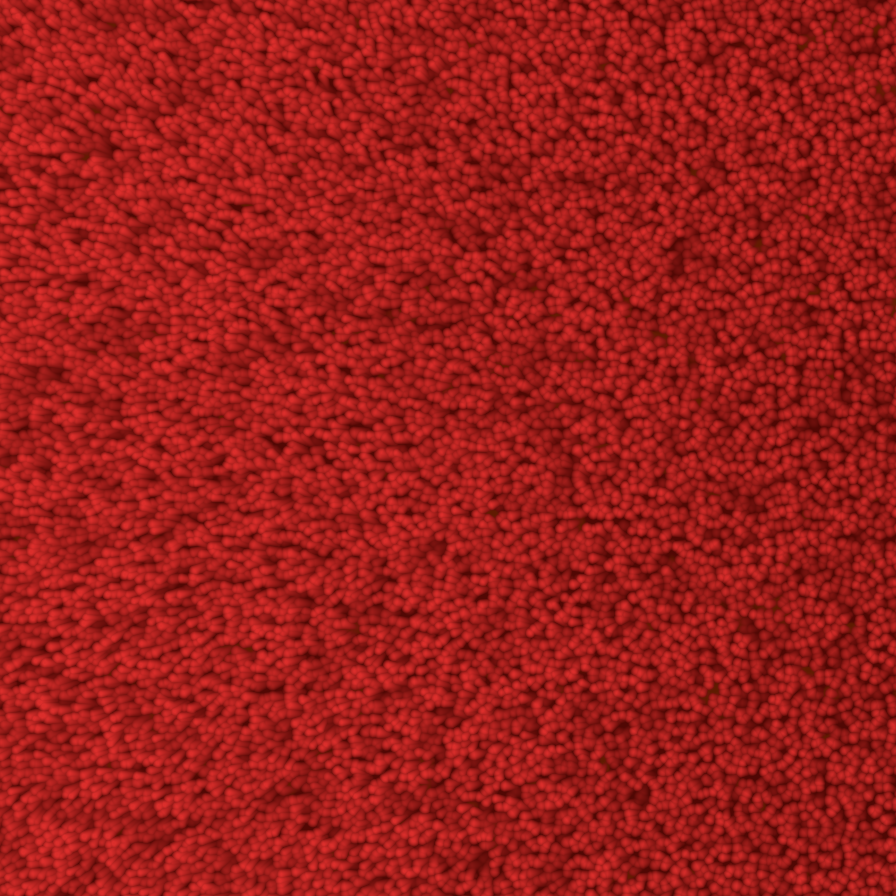
This texture is drawn by a three.js fragment shader. Its source:

```glsl
varying vec2 vUv;

const float CELL = 0.0095;
const float TUFT_RADIUS = 0.0079;
const vec3 GAP_RED = vec3(0.28, 0.02, 0.005);
const vec3 TIP_RED = vec3(0.86, 0.18, 0.17);
const vec3 BACKING_BROWN = vec3(0.40, 0.14, 0.0);

float hash(vec2 p) {
  vec3 q = fract(vec3(p.xyx) * 0.1031);
  q += dot(q, q.yzx + 33.33);
  return fract((q.x + q.y) * q.z);
}

float noise(vec2 p) {
  vec2 i = floor(p);
  vec2 f = fract(p);
  f = f * f * (3.0 - 2.0 * f);
  float low = mix(hash(i), hash(i + vec2(1.0, 0.0)), f.x);
  float high = mix(hash(i + vec2(0.0, 1.0)), hash(i + 1.0), f.x);
  return mix(low, high, f.y);
}

float smoothMax(float a, float b, float k) {
  float h = max(k - abs(a - b), 0.0) / k;
  return max(a, b) + 0.25 * h * h * k;
}

// Direction from a tip down to its root: leaning left, looser at the right
vec2 rootDirection(vec2 tip, float random) {
  float lean = (0.47 - tip.y) * 1.0;
  float swirl = (noise(tip * 22.0) - 0.5) * 0.7;
  float spread = (random - 0.5) * mix(0.6, 2.2, tip.x);
  float angle = lean + swirl + spread;
  return vec2(cos(angle), sin(angle));
}

// Rounded fibre that narrows and sinks into shade towards its root
float fibre(vec2 offset, vec2 direction, float len, float radius) {
  float t = clamp(dot(offset, direction) / len, 0.0, 1.0);
  float d = length(offset - direction * len * t);
  float q = d / (radius * mix(1.0, 0.6, t));
  return max(1.0 - q * q, 0.0) * (1.0 - 0.65 * t);
}

// Highest fibre over a point, searched towards the side the tips lean to
float pile(vec2 p) {
  vec2 home = floor(p / CELL);
  float height = 0.0;
  for (int y = -2; y <= 2; y++) {
    for (int x = -3; x <= 1; x++) {
      vec2 id = home + vec2(float(x), float(y)) + 200.0;
      vec2 jitter = vec2(hash(id), hash(id + 71.3));
      vec2 tip = (id - 200.0 + jitter) * CELL;
      vec2 direction = rootDirection(tip, hash(id + 137.7));
      float len = mix(0.018, 0.008, smoothstep(0.0, 1.0, tip.x));
      float radius = TUFT_RADIUS * mix(0.85, 1.1, hash(id + 19.1));
      float rise = mix(0.72, 1.0, hash(id + 211.9));
      rise *= mix(0.45, 1.0, step(0.1, hash(id + 303.1)));
      rise *= mix(0.75, 1.0, smoothstep(0.15, 0.45, noise(tip * 48.0 + 9.0)));
      height = smoothMax(height, rise * fibre(p - tip, direction, len, radius), 0.07);
    }
  }
  return height;
}

void main() {
  float height = pile(vUv);

  // Broad light falls off to the right, with faint mottling
  float light = mix(1.08, 0.97, smoothstep(0.0, 1.0, vUv.x));
  light += 0.06 * (noise(vUv * 9.0 + 4.0) - 0.5);
  float shade = clamp(height * light, 0.0, 1.0);
  vec3 color = mix(GAP_RED, TIP_RED, shade);

  // Backing glimpsed in a few deep gaps
  float glimpse = smoothstep(0.8, 0.92, noise(vUv * 40.0 + 60.0));
  glimpse *= 1.0 - smoothstep(0.1, 0.45, shade);
  color = mix(color, BACKING_BROWN, glimpse * 0.7);

  gl_FragColor = vec4(color, 1.0);
}
```
